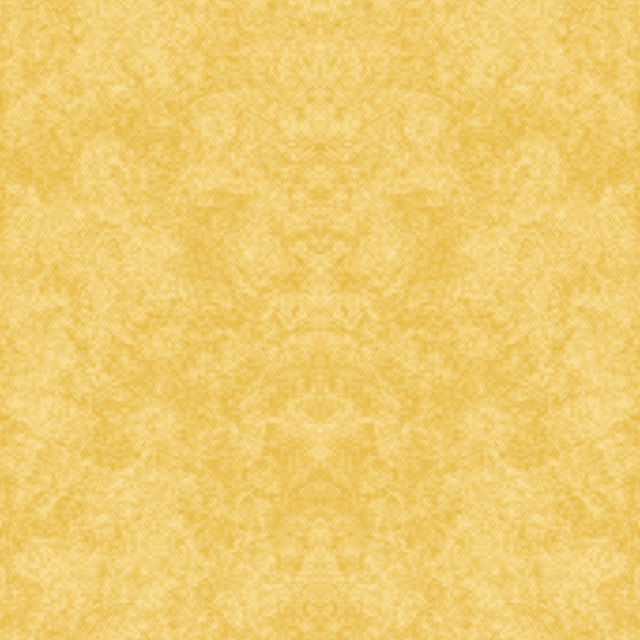
This texture is drawn by a Shadertoy shader. Its source:

```glsl
// Mottled golden canvas cloth, mirrored about its vertical centre line.
// Warped fractal noise lays down ragged blotches; fine noise and a staggered
// wave lattice add the grain and the weave. One tone value picks the colour.

const float PI = 3.14159265;

// Colour = mean + tone * step, where tone has a spread of about one
const vec3 MEAN_GOLD = vec3(0.942, 0.800, 0.429);
const vec3 TONE_STEP = vec3(0.015, 0.028, 0.062);

const float BLOTCH_SCALE = 12.0;    // largest blotches per canvas height
const float BLOTCH_WARP = 0.7;      // raggedness of the blotch outlines
const float BLOTCH_GAIN = 0.84;     // strength of each finer octave
const float BLOTCH_TONE = 0.95;
const float CLOUD_SCALE = 4.0;      // broad pale and deep areas
const float CLOUD_TONE = 0.6;
const float SPECK_SCALE = 95.0;     // clumps of a few threads
const float SPECK_TONE = 1.5;
const vec2 THREADS = vec2(170.0, 200.0);
const float THREAD_TONE = 2.7;      // uneven dye from thread to thread
const float WEAVE_TONE = 0.9;
const float EDGE_WIDTH = 0.022;
const float EDGE_TONE = 0.8;

// Integer hash of a lattice point, 0 to 1
float hash(vec2 cell) {
    uvec2 q = uvec2(ivec2(cell)) * uvec2(1597334673u, 3812015801u);
    uint h = (q.x ^ q.y) * 1597334673u;
    h = (h ^ (h >> 15)) * 2246822519u;
    h ^= h >> 13;
    return float(h >> 8) / 16777216.0;
}

// Smooth value noise, 0 to 1
float noise(vec2 p) {
    vec2 cell = floor(p);
    vec2 f = fract(p);
    f = f * f * (3.0 - 2.0 * f);
    float low = mix(hash(cell), hash(cell + vec2(1, 0)), f.x);
    float high = mix(hash(cell + vec2(0, 1)), hash(cell + vec2(1, 1)), f.x);
    return mix(low, high, f.y);
}

// Sum of rotated octaves, 0 to 1
float fractalNoise(vec2 p) {
    const mat2 TURN = mat2(0.8, 0.6, -0.6, 0.8);
    float sum = 0.0, total = 0.0, weight = 1.0;
    for (int i = 0; i < 5; i++) {
        sum += weight * noise(p);
        total += weight;
        weight *= BLOTCH_GAIN;
        p = TURN * p * 2.03 + 17.3;
    }
    return sum / total;
}

// Ragged light and dark patches, -1 to 1
float blotches(vec2 p) {
    vec2 q = p * BLOTCH_SCALE;
    vec2 warp = vec2(noise(q * 2.3 + 31.0), noise(q * 2.3 + 67.0)) - 0.5;
    return smoothstep(0.36, 0.64, fractalNoise(q + warp * BLOTCH_WARP)) * 2.0 - 1.0;
}

// Rows of thread crossings, every other row shifted by half a thread
float weave(vec2 p) {
    return cos(2.0 * PI * THREADS.x * p.x) * cos(PI * THREADS.y * p.y);
}

void mainImage(out vec4 fragColor, in vec2 fragCoord) {
    vec2 uv = fragCoord / iResolution.xy;
    vec2 p = fragCoord / iResolution.y;
    p.x = abs(p.x - 0.5 * iResolution.x / iResolution.y);

    // Cloudy dye
    float tone = BLOTCH_TONE * blotches(p);
    tone += CLOUD_TONE * (noise(p * CLOUD_SCALE + 5.7) - 0.5);

    // Grain and weave, faded out where pixels are too coarse to hold them
    float threadPixels = iResolution.y / THREADS.y;
    float detail = smoothstep(1.0, 2.2, threadPixels);
    tone += SPECK_TONE * (noise(p * SPECK_SCALE + 41.0) - 0.5);
    tone += detail * THREAD_TONE * (noise(p * THREADS + 9.0) - 0.5);
    tone += detail * WEAVE_TONE * weave(p);

    // Slightly deeper colour along the left and right borders
    float border = min(uv.x, 1.0 - uv.x);
    tone -= EDGE_TONE * (1.0 - smoothstep(0.0, EDGE_WIDTH, border));

    fragColor = vec4(clamp(MEAN_GOLD + tone * TONE_STEP, 0.0, 1.0), 1.0);
}
```
